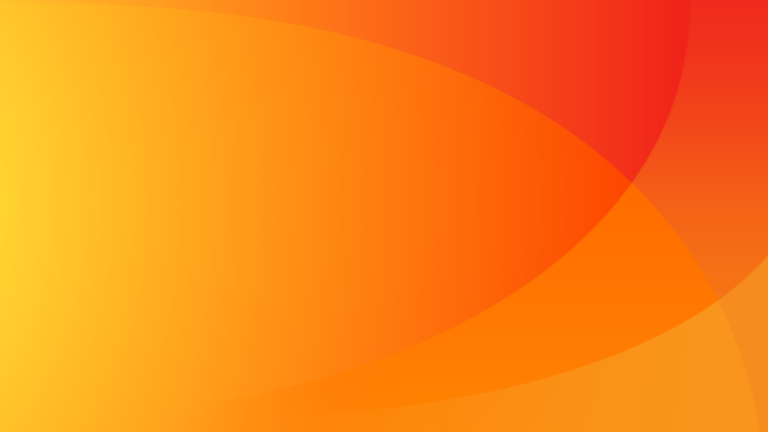
Write a Shadertoy shader that draws this background.

```glsl
// Coverage of a rounded quadrant; facing picks its curved corner
float sweep(vec2 p, vec2 centre, vec2 radii, vec2 facing, float power, float pixel) {
    vec2 q = max((p - centre) * facing / radii, 0.0);
    float reach = pow(pow(q.x, power) + pow(q.y, power), 1.0 / power);
    float edge = (reach - 1.0) * min(radii.x, radii.y);
    return 1.0 - smoothstep(-pixel, pixel, edge);
}

// Three-stop gradient from 0 through middle to end
vec3 ramp(vec3 first, vec3 second, vec3 third, float middle, float end, float t) {
    vec3 early = mix(first, second, clamp(t / middle, 0.0, 1.0));
    return mix(early, third, clamp((t - middle) / (end - middle), 0.0, 1.0));
}

// Horizontal warmth with a soft glow at the left edge
vec3 glowColour(vec2 p) {
    float glowDistance = length(vec2(p.x + 0.35, 0.75 * (p.y - 0.53))) - 0.35;
    return ramp(vec3(1.0, 0.83, 0.19), vec3(1.0, 0.59, 0.09),
                vec3(0.99, 0.28, 0.0), 0.6, 1.45, glowDistance);
}

void mainImage(out vec4 fragColor, in vec2 fragCoord) {
    float pixel = 1.0 / iResolution.y;
    vec2 p = fragCoord * pixel;
    p.x *= (16.0 / 9.0) * iResolution.y / iResolution.x;

    // Overlapping sweeps
    float arch = sweep(p, vec2(0.0, -0.333), vec2(1.782, 1.326), vec2(1.0, 1.0), 2.5, pixel);
    float bowl = sweep(p, vec2(0.0, 1.0), vec2(1.597, 0.97), vec2(1.0, -1.0), 2.13, pixel);
    float basin = sweep(p, vec2(0.463, 0.699), vec2(1.424, 0.667), vec2(1.0, -1.0), 2.2, pixel);

    // Colour of each region
    vec3 glow = glowColour(p);
    vec3 crimson = ramp(vec3(1.0, 0.76, 0.17), vec3(1.0, 0.48, 0.09),
                        vec3(0.94, 0.13, 0.1), 0.7, 1.6, p.x);
    vec3 ember = mix(vec3(0.96, 0.46, 0.08), vec3(0.94, 0.17, 0.11),
                     smoothstep(0.25, 1.05, p.y));
    vec3 orange = mix(vec3(1.0, 0.52, 0.01), vec3(1.0, 0.42, 0.0),
                      clamp(p.y / 0.57, 0.0, 1.0));
    orange = mix(glow, orange, smoothstep(0.4, 1.0, p.x));
    vec3 amber = mix(vec3(0.965, 0.55, 0.12), vec3(0.975, 0.585, 0.11), arch);
    amber = mix(orange, amber, smoothstep(0.5, 1.7, p.x));

    // Layering from the lower right inward
    vec3 inner = mix(crimson, glow, arch);
    vec3 outer = mix(ember, orange, arch);
    outer = mix(amber, outer, basin);
    fragColor = vec4(mix(outer, inner, bowl), 1.0);
}
```
